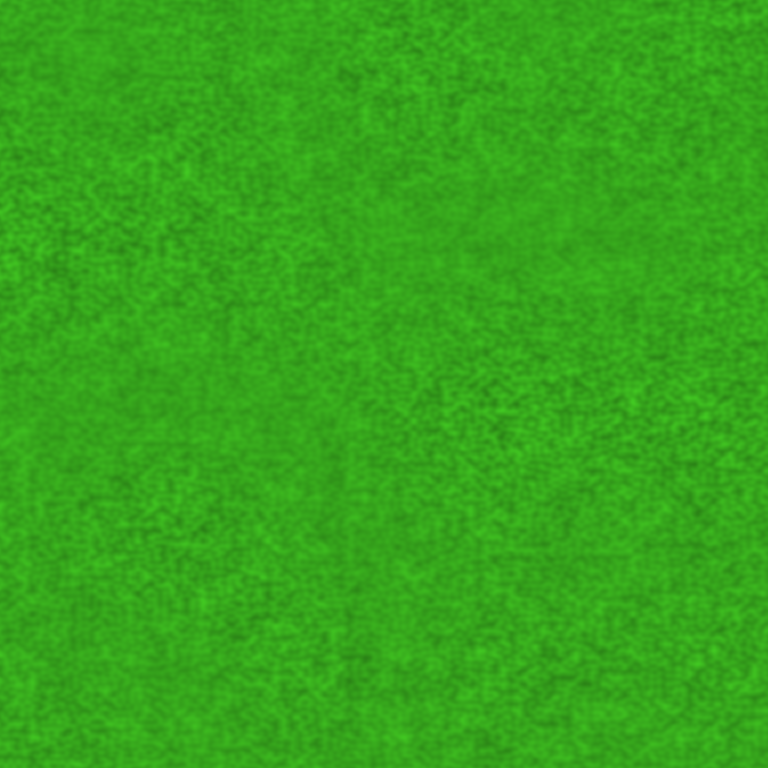
Write a Shadertoy shader that draws this texture.

```glsl
#define GRASS_TINT vec3(0.325, 1.0, 0.168)
#define MEAN_LEVEL 0.647
#define OCTAVES 4
#define BASE_SCALE 12.3
#define LACUNARITY 2.03
#define BASE_AMPLITUDE 0.038
#define AMPLITUDE_GAIN 1.45
#define PATCH_SCALE 4.2
#define PATCH_CONTRAST 0.75
#define STRETCH vec2(0.92, 1.12)

// Integer hash of a lattice cell, giving a unit gradient
vec2 cellGradient(ivec2 cell) {
    uvec2 q = uvec2(cell) * uvec2(1597U, 3812U) + uvec2(71U, 193U);
    uint h = q.x * 7919U ^ q.y * 6271U;
    h = (h ^ (h >> 15)) * 73471U;
    h = (h ^ (h >> 13)) * 92821U;
    h ^= h >> 16;
    float angle = float(h & 65535U) / 65536.0 * 6.28319;
    return vec2(cos(angle), sin(angle));
}

float gradientNoise(vec2 p) {
    ivec2 cell = ivec2(floor(p));
    vec2 f = fract(p);
    vec2 fade = f * f * f * (f * (f * 6.0 - 15.0) + 10.0);
    ivec2 right = ivec2(1, 0), up = ivec2(0, 1);
    float a = dot(cellGradient(cell), f);
    float b = dot(cellGradient(cell + right), f - vec2(1, 0));
    float c = dot(cellGradient(cell + up), f - vec2(0, 1));
    float d = dot(cellGradient(cell + right + up), f - vec2(1, 1));
    return mix(mix(a, b, fade.x), mix(c, d, fade.x), fade.y);
}

// Octaves that grow stronger as they get finer, so the small grain dominates
float turfGrain(vec2 uv, float roughness) {
    float sum = 0.0;
    float scale = BASE_SCALE;
    float amplitude = BASE_AMPLITUDE;
    for (int i = 0; i < OCTAVES; i++) {
        float fineness = float(i) / float(OCTAVES - 1);
        vec2 offset = vec2(17.37, 9.73) * float(i + 1);
        sum += amplitude * mix(1.0, roughness, fineness)
             * gradientNoise(uv * STRETCH * scale + offset);
        scale *= LACUNARITY;
        amplitude *= AMPLITUDE_GAIN;
    }
    return sum;
}

void mainImage(out vec4 fragColor, in vec2 fragCoord) {
    vec2 uv = fragCoord / iResolution.y;

    // Broad patches alternate between smooth and grainy turf
    float roughness = 1.0 + PATCH_CONTRAST * gradientNoise(uv * PATCH_SCALE + 5.6);

    float level = MEAN_LEVEL + turfGrain(uv, roughness);
    fragColor = vec4(GRASS_TINT * level, 1.0);
}
```
